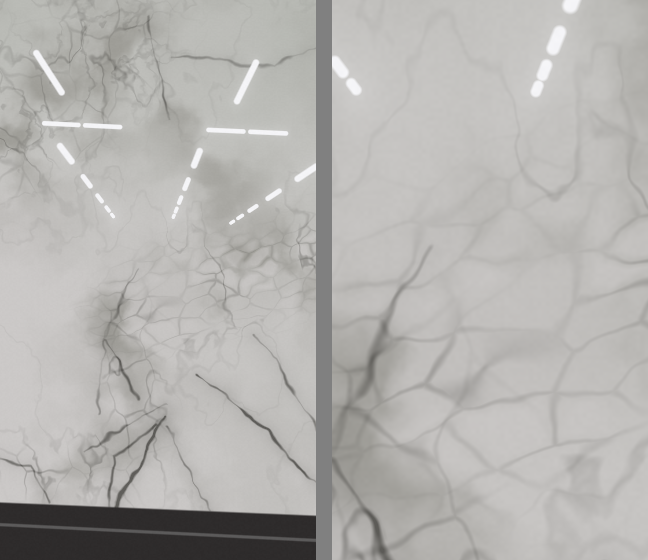
Left: the whole. Right: its middle third, enlarged.
Give the GLSL for this texture, as a Shadertoy shader.

```glsl
// Polished white marble slab with grey veins and pebbled bands, above a dark tray.
// Veins are noise-warped segments, ridged noise and Voronoi borders; ceiling lamps
// mirrored in the gloss are rounded bars and rows of shrinking dashes.

#define MARBLE_WARM vec3(.795, .785, .78)
#define MARBLE_COOL vec3(.715, .722, .70)
#define CLOUD_GREY vec3(.59, .585, .56)
#define VEIN_DARK vec3(.30, .295, .28)
#define LAMP_WHITE vec3(.96, .96, .97)
#define TRAY_DARK vec3(.18, .17, .17)
#define TRAY_EDGE vec3(.36, .355, .355)
#define VEIN_WIDTH .0065
#define WARP .075
#define DASH_SHRINK .62

float hash(vec2 p) {
    return fract(sin(dot(p, vec2(127.1, 311.7))) * 43758.55);
}

float noise(vec2 p) {
    vec2 i = floor(p), f = fract(p);
    f = f * f * (3. - 2. * f);
    return mix(mix(hash(i), hash(i + vec2(1, 0)), f.x),
               mix(hash(i + vec2(0, 1)), hash(i + vec2(1, 1)), f.x), f.y);
}

float fbm(vec2 p) {
    float sum = 0., amp = .5;
    for (int i = 0; i < 5; i++) {
        sum += amp * noise(p);
        p = mat2(1.6, 1.2, -1.2, 1.6) * p + 7.3;
        amp *= .5;
    }
    return sum / .97;
}

float segment(vec2 p, vec2 a, vec2 b) {
    vec2 ab = b - a;
    return length(p - a - ab * clamp(dot(p - a, ab) / dot(ab, ab), 0., 1.));
}

// Soft elongated region around a segment
float zone(vec2 p, vec2 a, vec2 b, float radius) {
    float d = segment(p, a, b) / radius;
    return exp(-d * d);
}

// Zero on Voronoi cell borders
float cellGap(vec2 p) {
    vec2 id = floor(p);
    float near = 9., next = 9.;
    for (int k = 0; k < 9; k++) {
        vec2 c = id + vec2(k % 3 - 1, k / 3 - 1);
        float d = length(c + vec2(hash(c), hash(c + 57.)) - p);
        next = min(next, max(near, d));
        near = min(near, d);
    }
    return next - near;
}

// Bent vein with a patchy dark core and a soft halo
float vein(vec2 p, vec2 a, vec2 b, vec2 c, float strength) {
    float d = min(segment(p, a, b), segment(p, b, c));
    float patchy = smoothstep(.3, .75, noise(p * 17. + a * 9.));
    float core = 1. - smoothstep(0., VEIN_WIDTH * (.6 + .7 * patchy), d);
    return strength * (core * (.3 + .7 * patchy) + .16 * exp(-d * 45.));
}

float ridge(vec2 p, float width) {
    return 1. - smoothstep(0., width, abs(fbm(p) - .5));
}

// Glowing lamp with rounded ends
float bar(vec2 p, vec2 a, vec2 b, float radius) {
    float d = segment(p, a, b);
    return max(1. - smoothstep(radius * .6, radius * 1.3, d), .22 * exp(-d * 50.));
}

float tube(vec2 p, vec2 a, vec2 b) {
    return max(bar(p, a, mix(a, b, .45), .008), bar(p, mix(a, b, .54), b, .008));
}

float dashRow(vec2 p, vec2 start, vec2 end) {
    float light = 0., t = 1.;
    for (int i = 0; i < 5; i++) {
        light = max(light, bar(p, mix(end, start, t), mix(end, start, t * .81), .005 + .006 * t));
        t *= DASH_SHRINK;
    }
    return light;
}

// Summed darkness of the main veins
float mainVeins(vec2 q) {
    return vein(q, vec2(.62, .60), vec2(.79, .45), vec2(1.03, .23), .85)
         + vein(q, vec2(.79, .71), vec2(.89, .58), vec2(1.04, .40), .6)
         + vein(q, vec2(.53, .44), vec2(.58, .32), vec2(.66, .14), .7)
         + vein(q, vec2(.52, .47), vec2(.47, .34), vec2(.37, .15), .9)
         + vein(q, vec2(.28, .36), vec2(.42, .45), vec2(.52, .51), .6);
}

float sideVeins(vec2 q) {
    return vein(q, vec2(.36, .15), vec2(.37, .34), vec2(.50, .44), .65)
         + vein(q, vec2(.35, .71), vec2(.39, .63), vec2(.44, .52), .7)
         + vein(q, vec2(.43, .92), vec2(.35, .74), vec2(.31, .48), .4)
         + vein(q, vec2(-.04, .32), vec2(.09, .30), vec2(.16, .17), .7)
         + vein(q, vec2(.46, 1.72), vec2(.51, 1.57), vec2(.53, 1.38), .5);
}

void mainImage(out vec4 fragColor, in vec2 fragCoord) {
    vec2 p = fragCoord / iResolution.x;
    vec2 q = p + WARP * (vec2(fbm(p * 5.), fbm(p * 5. + 31.)) - .5);
    q += .012 * (vec2(noise(p * 32.), noise(p * 32. + 19.)) - .5);
    float band = zone(q, vec2(.45, .80), vec2(1.1, 1.), .13);
    float broken = zone(q, vec2(0, 1.35), vec2(.36, 1.62), .19);
    float fracture = max(zone(q, vec2(.40, .74), vec2(.42, .32), .1), zone(q, vec2(0, .27), vec2(.35, .3), .08));
    // Ground and smoky clouds
    float cool = .75 * smoothstep(.8, 1.75, p.y) + .25 * smoothstep(.45, 1., p.x);
    vec3 color = mix(MARBLE_WARM, MARBLE_COOL, clamp(cool + .5 * (fbm(q * 3.) - .5), 0., 1.));
    float haze = .12 + .75 * max(band, broken) + .35 * fracture + .5 * zone(q, vec2(.58, 1.5), vec2(.7, 1.13), .11);
    color = mix(color, CLOUD_GREY, min(smoothstep(.42, .75, fbm(q * 6. + 4.)) * haze + .18 * band, .8));
    // Pebbles, shards and veins
    float gap = cellGap(mat2(.95, -.3, .3, .95) * q * vec2(13, 23));
    color = mix(color, MARBLE_WARM, .65 * band * smoothstep(.1, .45, gap) * smoothstep(.4, .65, noise(q * 11.)));
    float amount = .28 * band * (1. - smoothstep(0., .16, gap)) * noise(q * 15.);
    float shards = 1. - smoothstep(0., .08, cellGap(q * vec2(9, 7) + 3.));
    amount += .32 * max(broken, fracture) * shards * noise(q * 13.);
    amount += ridge(q * vec2(5, 3.5) + 11., .022) * (.05 + .26 * max(broken, max(fracture, band)));
    amount += .2 * broken * ridge(q * 9., .04) + mainVeins(q) + sideVeins(q);
    amount += vein(q, vec2(1.04, 1.63), vec2(.86, 1.55), vec2(.56, 1.58), .4);
    color = mix(color, VEIN_DARK, clamp(amount, 0., .85));
    // Mirrored lamps
    float lamp = max(bar(p, vec2(.115, 1.604), vec2(.195, 1.48), .011), bar(p, vec2(.81, 1.574), vec2(.75, 1.452), .011));
    lamp = max(lamp, tube(p, vec2(.14, 1.382), vec2(.38, 1.37)));
    lamp = max(lamp, tube(p, vec2(.66, 1.361), vec2(.905, 1.35)));
    lamp = max(lamp, dashRow(p, vec2(.19, 1.31), vec2(.382, 1.056)));
    lamp = max(lamp, dashRow(p, vec2(.632, 1.294), vec2(.537, 1.056)));
    lamp = max(lamp, dashRow(p, vec2(1, 1.245), vec2(.694, 1.042)));
    color = mix(color, LAMP_WHITE, lamp);
    // Tray with a lit ledge
    float rim = .182 - .042 * p.x, ledge = .112 - .05 * p.x;
    vec3 tray = mix(TRAY_EDGE, TRAY_DARK, smoothstep(.002, .008, abs(p.y - ledge)));
    color = mix(tray, color, smoothstep(rim - .004, rim + .004, p.y));
    fragColor = vec4(color + .012 * (noise(p * 230.) - .5), 1.);
}
```
